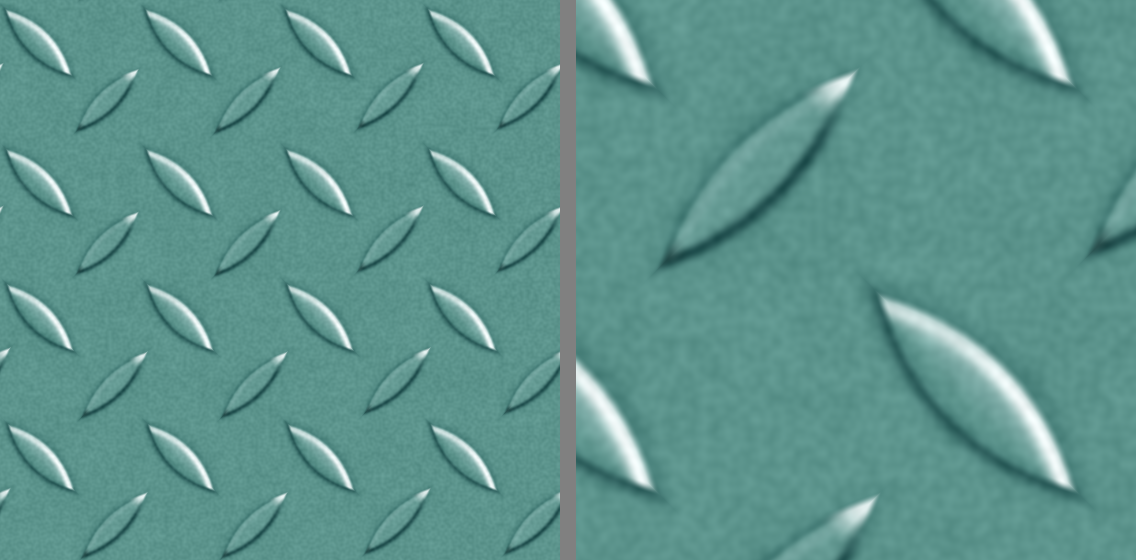
Left, the full canvas; right, a detail of the centre.
This texture is drawn by a three.js fragment shader. Its source:

```glsl
varying vec2 vUv;

const vec3 BASE = vec3(0.36, 0.58, 0.55);
const vec3 PALE = vec3(0.47, 0.66, 0.64);
const vec3 SHADE = vec3(0.24, 0.46, 0.44);
const vec3 DEEP = vec3(0.10, 0.28, 0.28);
const vec3 GLINT = vec3(0.95, 0.98, 0.98);

vec2 gradientAt(vec2 cell) {
  vec2 h = fract(cell * vec2(0.1031, 0.1137));
  h += dot(h, h.yx + 33.33);
  float angle = 6.2832 * fract((h.x + h.y) * h.x * 7.31);
  return vec2(cos(angle), sin(angle));
}

float gradientNoise(vec2 p) {
  vec2 i = floor(p), f = p - i;
  vec2 w = f * f * f * (f * (f * 6.0 - 15.0) + 10.0);
  float a = dot(gradientAt(i), f);
  float b = dot(gradientAt(i + vec2(1, 0)), f - vec2(1, 0));
  float c = dot(gradientAt(i + vec2(0, 1)), f - vec2(0, 1));
  float d = dot(gradientAt(i + vec2(1, 1)), f - vec2(1, 1));
  return mix(mix(a, b, w.x), mix(c, d, w.x), w.y);
}

// Soft line of the given width, centred where x is zero
float band(float x, float width) {
  return exp(-x * x / (width * width));
}

// Pointed lug: x runs -1 to 1 along it, y is the half width there
vec2 lugProfile(float along, float halfLength, float halfWidth) {
  float t = along / halfLength;
  return vec2(t, halfWidth * (1.0 - t * t));
}

// Bright lug falling to the right, lit on its upper right flank
vec3 fallingLug(vec3 color, vec2 p) {
  vec2 q = p - vec2(0.285, 0.715) + 0.5;
  vec2 id = mod(floor(q), 4.0);
  vec2 offset = vec2(0.01 - 0.006 * id.y + 0.02 * step(2.5, id.x),
                     0.017 - 0.034 * step(1.5, id.y));
  vec2 local = fract(q) - 0.5 - offset;
  float along = (local.x - local.y) * 0.7071;
  float across = (local.x + local.y) * 0.7071;
  vec2 lug = lugProfile(along, 0.328, 0.09);
  float d = abs(across) - lug.y;
  float lower = smoothstep(0.025, -0.03, across);

  // Halo and shadow on the plate
  color = mix(color, SHADE, 0.6 * band(max(d, 0.0), 0.04));
  color = mix(color, DEEP, 0.7 * lower * band(d - 0.004, 0.022));

  // Body, then the highlight along the ridge
  float inside = smoothstep(0.012, -0.014, d);
  vec3 body = mix(BASE, PALE, smoothstep(-0.05, 0.02, across));
  body = mix(body, SHADE, 0.6 * lower * band(d, 0.022));
  float ridge = band(across - lug.y + 0.026, 0.026);
  float strength = mix(0.7, 1.0, smoothstep(-0.6, 0.3, lug.x));
  body = mix(body, GLINT, ridge * strength);
  return mix(color, body, inside);
}

// Dull lug rising to the right, dark on its lower right flank
vec3 risingLug(vec3 color, vec2 p) {
  vec2 q = p - vec2(0.79, 0.26) + 0.5;
  vec2 id = mod(floor(q), 4.0);
  vec2 offset = vec2(0.05 * step(id.y, 1.5) + 0.022 * step(1.5, id.x) - 0.026,
                     0.03 * step(1.5, id.x) + 0.004 * id.y * id.y - 0.015);
  vec2 local = fract(q) - 0.5 - offset;
  float along = (local.x + local.y) * 0.7071;
  float across = (local.y - local.x) * 0.7071;
  float halfLength = 0.32 - 0.018 * step(id.x, 0.5) * step(1.5, id.y);
  vec2 lug = lugProfile(along, halfLength, 0.078);
  float d = abs(across) - lug.y;
  float lower = smoothstep(0.02, -0.02, across);
  float upper = 1.0 - lower;

  // Halo and slightly paler body
  color = mix(color, SHADE, 0.35 * band(max(d, 0.0), 0.032));
  float inside = smoothstep(0.012, -0.014, d);
  vec3 body = mix(BASE, PALE, 0.3 + 0.5 * upper * band(d + 0.028, 0.018));
  color = mix(color, body, inside);

  // Thin upper rim, heavy lower rim, bright upper tip
  color = mix(color, SHADE, 0.7 * upper * band(d, 0.011));
  float fade = 1.0 - smoothstep(0.45, 0.95, lug.x);
  color = mix(color, DEEP, 0.9 * lower * fade * band(d + 0.004, 0.017));
  color = mix(color, DEEP * 0.7, 0.7 * inside * smoothstep(-0.75, -0.95, lug.x));
  float tip = smoothstep(0.58, 0.92, lug.x) * smoothstep(0.016, -0.008, d);
  return mix(color, GLINT, 0.9 * tip * smoothstep(-0.035, 0.0, across));
}

void main() {
  vec2 p = vUv * 4.0;
  vec3 color = risingLug(BASE, p);
  color = fallingLug(color, p);

  // Fine grain and faint mottling of the painted metal
  float grain = 0.045 * gradientNoise(vUv * 150.0)
              + 0.03 * gradientNoise(vUv * 62.0 + 17.0)
              + 0.018 * gradientNoise(vUv * 14.0 + 5.0);
  gl_FragColor = vec4(clamp(color + grain, 0.0, 1.0), 1.0);
}
```
